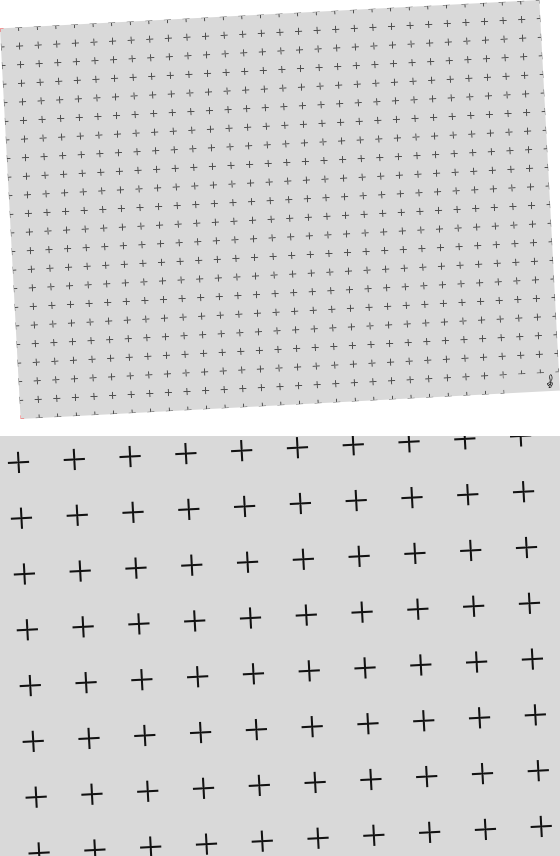
Top, the full canvas; bottom, a detail of the centre.
This pattern is drawn by a Shadertoy shader. Its source:

```glsl
const vec2  GRID = vec2(29.0, 21.0);          // cells across and down
const float CELL = 0.04434;                   // cell size, in canvas heights
const vec2  SHEET_CORNER = vec2(0.0, 0.9323); // upper left corner of the sheet
const float TILT = 0.0527;                    // radians, anticlockwise
const float ARM = 0.19;                       // the rest are in cells
const float HALF_LINE = 0.0185;
const vec2  BLANK_START = vec2(26.0, 20.0);   // unmarked lower right strip
const vec2  ORNAMENT_CENTER = vec2(28.5, 20.48);
const float ORNAMENT_HALF_LINE = 0.018;
const int   CURVE_STEPS = 24;

const vec3 BACKGROUND = vec3(1.0);
const vec3 PAPER = vec3(0.85);
const vec3 INK = vec3(0.07);
const vec3 CORNER_INK = vec3(0.95, 0.15, 0.15);

// Share of a pixel covered by a band of the given half width
float bandCoverage(float offset, float halfWidth, float pixel) {
    float hi = min(offset + 0.5 * pixel, halfWidth);
    float lo = max(offset - 0.5 * pixel, -halfWidth);
    return clamp((hi - lo) / pixel, 0.0, 1.0);
}

float fillCoverage(float dist, float pixel) {
    return clamp(0.5 - dist / pixel, 0.0, 1.0);
}

float crossCoverage(vec2 p, float pixel) {
    float across = bandCoverage(p.y, HALF_LINE, pixel) * bandCoverage(p.x, ARM, pixel);
    float down = bandCoverage(p.x, HALF_LINE, pixel) * bandCoverage(p.y, ARM, pixel);
    return max(across, down);
}

float boxDistance(vec2 p, vec2 halfSize) {
    vec2 d = abs(p) - halfSize;
    return length(max(d, 0.0)) + min(max(d.x, d.y), 0.0);
}

float segmentDistance(vec2 p, vec2 a, vec2 b) {
    vec2 ab = b - a;
    return length(p - a - ab * clamp(dot(p - a, ab) / dot(ab, ab), 0.0, 1.0));
}

// Spiral that opens outward around the stem
vec2 spiralPoint(float t) {
    float angle = 9.5 * t;
    return vec2(0.0, 0.12) + mix(0.04, 0.15, t) * vec2(cos(angle), sin(angle));
}

// Narrow closed loop at the top of the stem
vec2 loopPoint(float t) {
    float angle = 6.2832 * t;
    return vec2(0.05, -0.2) + vec2(0.065, 0.15) * vec2(cos(angle), sin(angle));
}

float ornamentDistance(vec2 p) {
    float d = segmentDistance(p, vec2(-0.01, -0.22), vec2(0.04, 0.3));
    d = min(d, segmentDistance(p, vec2(0.04, 0.3), vec2(-0.04, 0.34)));
    for (int i = 0; i < CURVE_STEPS; i++) {
        float t0 = float(i) / float(CURVE_STEPS);
        float t1 = float(i + 1) / float(CURVE_STEPS);
        d = min(d, segmentDistance(p, spiralPoint(t0), spiralPoint(t1)));
        d = min(d, segmentDistance(p, loopPoint(t0), loopPoint(t1)));
    }
    d -= ORNAMENT_HALF_LINE;
    return min(d, length(p - vec2(-0.05, 0.31)) - 0.04);
}

void mainImage(out vec4 fragColor, in vec2 fragCoord) {
    // Sheet coordinates: cells right and down from the corner
    vec2 fromCorner = fragCoord / iResolution.y - SHEET_CORNER;
    vec2 right = vec2(cos(TILT), sin(TILT));
    vec2 down = vec2(right.y, -right.x);
    vec2 p = vec2(dot(fromCorner, right), dot(fromCorner, down)) / CELL;
    float pixel = 1.0 / (iResolution.y * CELL);

    // Crosses on the grid nodes, red at both left corners
    vec2 node = clamp(round(p), vec2(0.0), GRID);
    bool leftCorner = node.x == 0.0 && (node.y == 0.0 || node.y == GRID.y);
    vec3 ink = leftCorner ? CORNER_INK : INK;
    float mark = crossCoverage(p - node, pixel);

    // Blank strip with its ornament
    vec2 intoBlank = p - BLANK_START - HALF_LINE;
    mark *= 1.0 - fillCoverage(-min(intoBlank.x, intoBlank.y), pixel);
    mark = max(mark, fillCoverage(ornamentDistance(p - ORNAMENT_CENTER), pixel));

    // Sheet on the background, clipping the marks at its edges
    vec3 color = mix(PAPER, ink, mark);
    float sheet = fillCoverage(boxDistance(p - 0.5 * GRID, 0.5 * GRID), pixel);
    fragColor = vec4(mix(BACKGROUND, color, sheet), 1.0);
}
```
